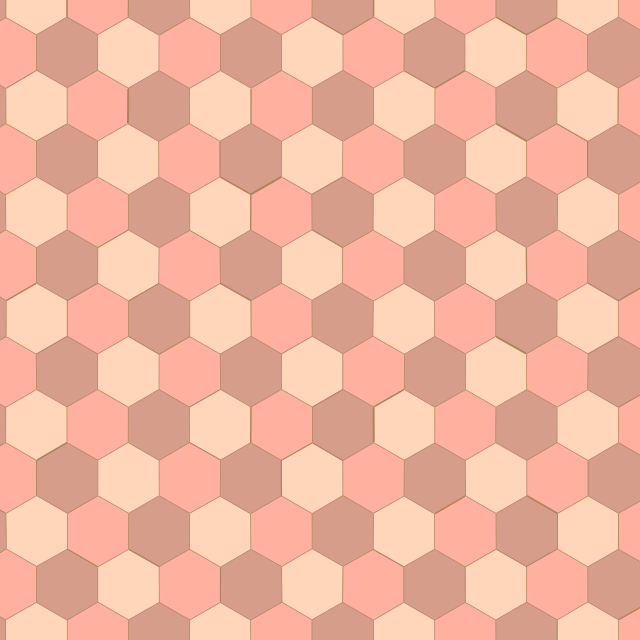
Reproduce this pattern procedurally as a Shadertoy shader.

```glsl
// Three-colour honeycomb tiling with thin brown seams and slightly uneven joints.

#define TILE_W 0.0957             // horizontal tile pitch
#define ROW_H 0.0831              // vertical row pitch
#define ANCHOR vec2(0.5356, 0.5022)
#define JITTER 0.0012             // placement error of each tile
#define SEAM_THIN 0.0011
#define SEAM_WIDE 0.0032
#define BROWN vec3(0.84, 0.62, 0.54)
#define CREAM vec3(1.00, 0.84, 0.73)
#define PINK vec3(1.00, 0.69, 0.62)
#define SEAM_COLOR vec3(0.69, 0.51, 0.36)

float hash(vec2 p) {
    return fract(sin(dot(p, vec2(127.1, 311.7))) * 43758.5453);
}

// Centre of a tile; odd rows sit half a tile to the right
vec2 tileCenter(vec2 id) {
    vec2 wobble = vec2(hash(id), hash(id + 37.0)) - 0.5;
    float shift = 0.5 * mod(id.y, 2.0);
    return vec2(id.x + shift, id.y) * vec2(TILE_W, ROW_H) + wobble * JITTER;
}

// Colours cycle along each row, offset by one on odd rows
vec3 tileColor(vec2 id) {
    float phase = mod(id.x - mod(id.y, 2.0), 3.0);
    return phase < 0.5 ? BROWN : (phase < 1.5 ? CREAM : PINK);
}

// Antialiased coverage of the half-plane dist < 0
float cover(float dist, float pixel) {
    return clamp(0.5 - dist / pixel, 0.0, 1.0);
}

void mainImage(out vec4 fragColor, in vec2 fragCoord) {
    float pixel = 1.0 / iResolution.y;
    vec2 p = fragCoord * pixel - ANCHOR;

    // Find the two nearest tiles
    float row = floor(p.y / ROW_H + 0.5);
    float best = 1e3, second = 1e3;
    vec2 tile = vec2(0.0), neighbour = vec2(0.0);
    for (int j = -1; j <= 1; j++) {
        float r = row + float(j);
        float column = floor(p.x / TILE_W - 0.5 * mod(r, 2.0) + 0.5);
        for (int i = -1; i <= 1; i++) {
            vec2 id = vec2(column + float(i), r);
            vec2 delta = p - tileCenter(id);
            float d = dot(delta, delta);
            if (d < best) {
                second = best;
                neighbour = tile;
                best = d;
                tile = id;
            } else if (d < second) {
                second = d;
                neighbour = id;
            }
        }
    }

    // Distance to the shared edge
    float span = distance(tileCenter(tile), tileCenter(neighbour));
    float edge = (second - best) / (2.0 * span);

    // Most seams are hairlines, a few open up
    float wear = pow(hash(tile + neighbour + 11.0), 14.0);
    float halfWidth = 0.5 * mix(SEAM_THIN, SEAM_WIDE, wear);
    float seam = cover(edge - halfWidth, pixel) - cover(edge + halfWidth, pixel);

    vec3 color = mix(tileColor(tile), tileColor(neighbour), cover(edge, pixel));
    fragColor = vec4(mix(color, SEAM_COLOR, seam), 1.0);
}
```
